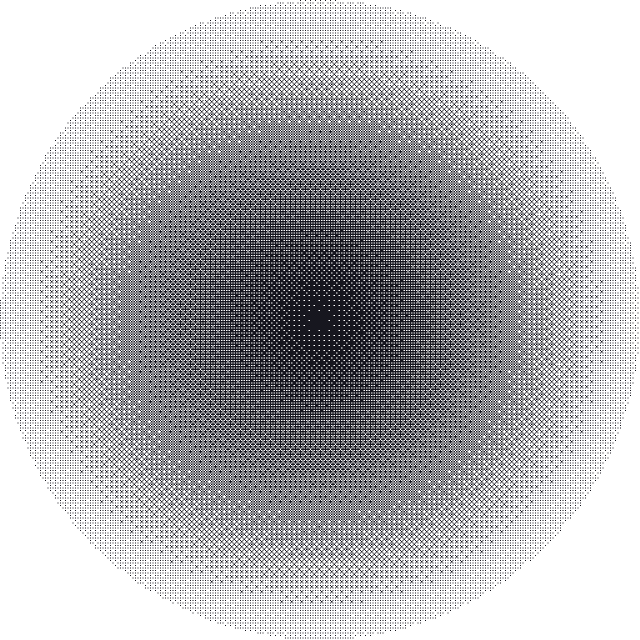
Give the GLSL for this background, as a WebGL 1 fragment shader.

```glsl
precision highp float;

uniform vec2 u_resolution;

const vec3 PAPER = vec3(1.0);
const vec3 INK = vec3(0.09, 0.09, 0.12);
const float CELLS = 512.0;        // dither cells across the canvas
const float DISC_RADIUS = 0.5;    // hard outer edge of the tone
const float FADE_RADIUS = 0.6;    // distance at which the tone would reach zero
const vec2 CENTER = vec2(0.5);

// Ordered 8x8 threshold, built from three nested 2x2 patterns
float bayerThreshold(vec2 cell) {
  float rank = 0.0;
  float weight = 16.0;
  for (int level = 0; level < 3; level++) {
    vec2 bit = mod(cell, 2.0);
    rank += weight * (2.0 * abs(bit.x - bit.y) + bit.x);
    cell = floor(cell * 0.5);
    weight *= 0.25;
  }
  return (rank + 0.5) / 64.0;
}

// Radial darkness, cut off at the rim of the disc
float radialTone(vec2 position) {
  float radius = distance(position, CENTER);
  return (1.0 - radius / FADE_RADIUS) * step(radius, DISC_RADIUS);
}

// One where a cell is inked, zero on bare paper
float inkAt(vec2 fragment) {
  float side = min(u_resolution.x, u_resolution.y);
  vec2 uv = (fragment - 0.5 * u_resolution) / side + 0.5;
  uv.y = 1.0 - uv.y;              // cells are counted from the top
  vec2 cell = floor(uv * CELLS);
  float tone = radialTone((cell + 0.5) / CELLS);
  return step(bayerThreshold(cell), tone);
}

void main() {
  // Four samples per pixel smooth the cell edges at other sizes
  float coverage = 0.0;
  for (int j = 0; j < 2; j++) {
    for (int i = 0; i < 2; i++) {
      vec2 offset = vec2(float(i), float(j)) * 0.5 - 0.25;
      coverage += 0.25 * inkAt(gl_FragCoord.xy + offset);
    }
  }
  gl_FragColor = vec4(mix(PAPER, INK, coverage), 1.0);
}
```
